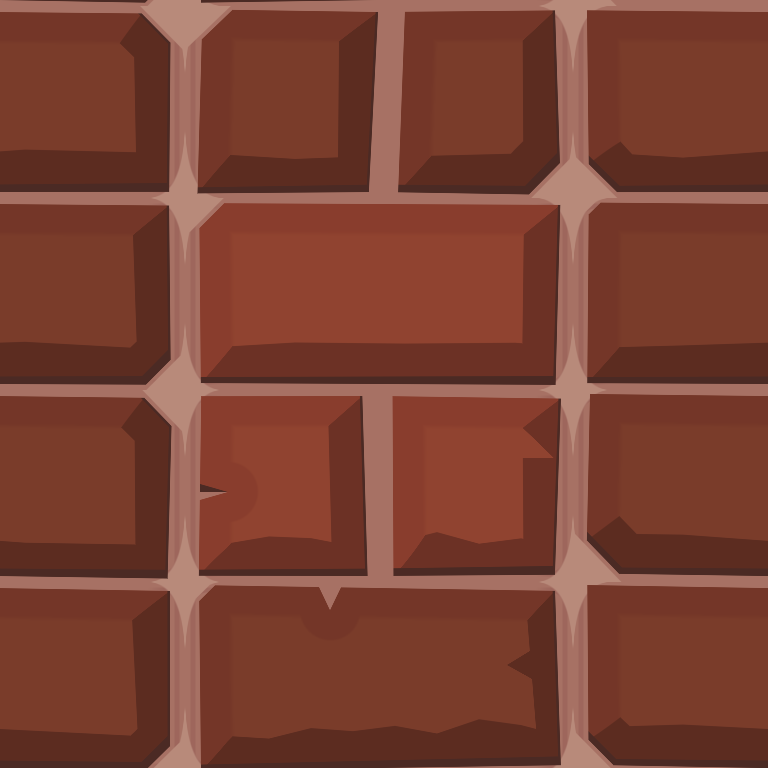
Write a Shadertoy shader that draws this texture.

```glsl
// Bevelled, chipped red brick wall: four courses, two columns, some bricks split in half.
#define SIZE 768.0        // design units across the canvas
#define COURSE 192.0      // height of one course
#define WIDE 388.0        // width of the first column
#define ORIGIN vec2(185.0, 6.0)
#define JOINT vec2(15.0, 6.0)  // half mortar thickness
#define SPLIT_JOINT 14.0
#define SLANT 7.0         // crookedness of brick edges
#define BITE_RADIUS 30.0
#define LIP_HEIGHT 7.5

const vec3 FACE = vec3(0.478, 0.235, 0.165);
const vec3 BEVEL = vec3(0.455, 0.212, 0.155);
const vec3 SHADE = vec3(0.36, 0.172, 0.127);
const vec3 LIP = vec3(0.295, 0.165, 0.14);
const vec3 BRIGHT_TINT = vec3(1.18, 1.12, 1.13);
const vec3 MORTAR = vec3(0.655, 0.445, 0.392);
const vec3 MORTAR_LIGHT = vec3(0.72, 0.54, 0.48);
const vec3 MORTAR_DARK = vec3(0.59, 0.365, 0.335);

// Corner cuts per course: top left, top right, bottom left, bottom right
const vec4 CUTS[8] = vec4[8](
    vec4(30, 0, 0, 32), vec4(25, 0, 0, 0), vec4(0), vec4(16, 0, 0, 0),
    vec4(0, 29, 28, 0), vec4(12, 0, 0, 25), vec4(0, 28, 33, 0), vec4(0, 0, 25, 25));

float hash(float n) { return fract(sin(n * 127.1 + 3.7) * 43758.5); }

// Straight-segment noise for chiselled edges
float ridge(float t, float seed) {
    float i = floor(t);
    return mix(hash(i + seed), hash(i + 1.0 + seed), t - i) - 0.5;
}

float min4(vec4 v) { return min(min(v.x, v.y), min(v.z, v.w)); }

void mainImage(out vec4 fragColor, in vec2 fragCoord) {
    vec2 uv = fragCoord / iResolution.xy;
    float aa = SIZE / iResolution.y;

    // Cell: column, course and position inside it, y pointing down
    vec2 g = mod(vec2(uv.x, 1.0 - uv.y) * SIZE - ORIGIN, SIZE);
    int row = int(min(floor(g.y / COURSE), 3.0));
    int col = g.x < WIDE ? 0 : 1;
    float width = col == 0 ? WIDE : SIZE - WIDE;
    vec2 p = vec2(g.x - float(col) * WIDE, g.y - float(row) * COURSE);
    vec2 c = p - 0.5 * vec2(width, COURSE);

    // Brick extent; alternate courses of the first column are split
    bool split = col == 0 && row % 2 == 0;
    float mid = row == 0 ? 202.5 - 0.072 * c.y : 194.0 + 0.03 * c.y;
    bool second = split && p.x > mid;
    float left = second ? mid + SPLIT_JOINT : JOINT.x;
    float right = split && !second ? mid - SPLIT_JOINT : width - JOINT.x;
    float id = float(col * 8 + row * 2) + (second ? 1.0 : 0.0);

    // Depth from the left, right, top and bottom edges
    vec4 lean = vec4(hash(id), hash(id + 20.0), hash(id + 40.0), hash(id + 60.0)) - 0.5;
    vec2 n = c / (0.5 * vec2(width, COURSE));
    vec4 d = vec4(p.x - left, right - p.x, p.y - JOINT.y, COURSE - JOINT.y - p.y);
    d += SLANT * lean * n.yyxx;

    // Cut corners
    vec4 cut = CUTS[col * 4 + row];
    if (split) cut *= second ? vec4(0, 1, 0, 1) : vec4(1, 0, 1, 0);
    vec4 corner = mix(vec4(1e3), (d.xyxy + d.zzww - cut) * 0.707, step(1.0, cut));
    float body = min(min4(d), min4(corner));

    // Chips: x runs along the edge, y into the brick
    bool sideChip = split && row == 2 && !second;
    bool topChip = col == 0 && row == 3;
    vec2 chip = sideChip ? vec2(p.y - 102.0, d.x) : topChip ? vec2(p.x - 145.0, d.z) : vec2(1e3);
    float chipDepth = sideChip ? 28.0 : 23.0;
    float chipHalf = sideChip ? 8.0 : 11.0;
    float wedge = abs(chip.x) - chipHalf * (1.0 - chip.y / chipDepth);
    body = min(body, wedge);

    // Bevel widths, ragged on the worn bricks
    bool worn = col == 0 && row >= 2;
    vec4 w = vec4(32.0, 35.0, 30.0, 38.0);
    w.y += 10.0 * lean.z * n.y;
    w.w += worn ? 20.0 * ridge(p.x / 42.0, id * 9.0) : 9.0 * ridge(p.x / 110.0, id * 9.0);
    if (topChip) w.y += 24.0 * max(0.0, 1.0 - abs(p.y - 83.0) / 14.0) - 9.0;
    if (second && row == 2 && p.y > 38.0 && p.y < 68.0) w.y = mix(w.y, 5.0, (p.y - 38.0) / 30.0);

    // Lit and shaded bevels meet along mitres
    float rightDepth = min(d.y, corner.y);
    float bottomDepth = min(d.w, min(corner.z, corner.w));
    float lit = min(d.x / w.x, d.z / w.z);
    float dark = min(rightDepth / w.y, bottomDepth / w.w);
    float bite = length(chip - vec2(0.0, chipDepth)) - BITE_RADIUS;
    float faceMask = smoothstep(0.88, 1.1, lit) * smoothstep(-1.5, 1.5, bite);
    float shadeMask = smoothstep(-0.5, 0.5, (min(lit, 1.0) - dark) * 32.0 / aa);

    vec3 brick = mix(mix(BEVEL, FACE, faceMask), SHADE, shadeMask);
    if (col == 0 && (row == 1 || row == 2)) brick *= BRIGHT_TINT;
    float lip = min(bottomDepth - LIP_HEIGHT - 1.5 * n.x, rightDepth - 2.5);
    brick = mix(LIP, brick, smoothstep(-0.5, 0.5, lip / aa));

    // Mortar: dark rounded seams, pale stars at crossings and cut corners
    vec2 j = max(0.5 * vec2(width, COURSE) - abs(c), 0.0);
    vec2 q = 22.0 - j;
    float seam = length(max(q, 0.0)) - 14.0;
    float seamMask = smoothstep(0.8, -0.8, (abs(seam) - 2.5) / aa) * smoothstep(40.0, 20.0, j.x);
    vec3 mortar = mix(MORTAR, MORTAR_DARK, 0.55 * seamMask);
    float star = (1.0 - sqrt(j.x / 38.0) - sqrt(j.y / 80.0)) * 20.0;
    float pale = max(star, -4.0 - min4(corner));
    mortar = mix(mortar, MORTAR_LIGHT, smoothstep(-0.7, 0.7, pale / aa));
    if (sideChip && chip.x < 0.0 && d.x > 0.0 && wedge < aa) mortar = LIP;

    vec3 color = mix(mortar, brick, smoothstep(-0.5, 0.5, body / aa));
    fragColor = vec4(color, 1.0);
}
```
